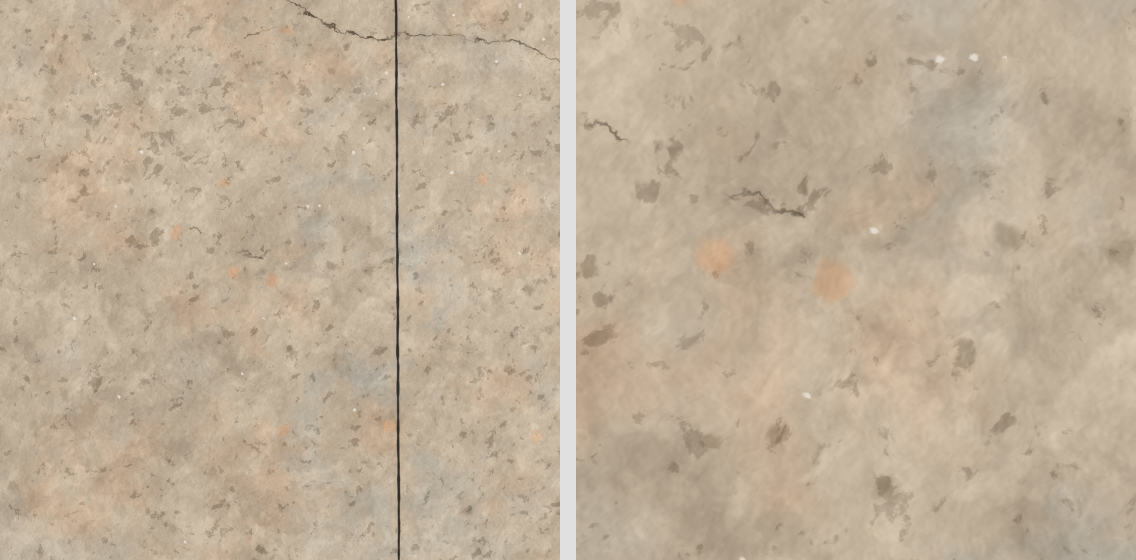
Left, the full canvas; right, a detail of the centre.
Give the GLSL for this texture, as a Shadertoy shader.

```glsl
const vec3 STONE = vec3(0.758, 0.693, 0.606);
const vec3 BLUE_TINT = vec3(-0.046, -0.008, 0.024);
const vec3 RUST_TINT = vec3(0.018, -0.008, -0.022);
const vec3 CRACK_COLOR = vec3(0.31, 0.27, 0.22);
const vec3 JOINT_COLOR = vec3(0.15, 0.145, 0.14);

float hash(vec2 p) {
    return fract(sin(dot(p, vec2(127.1, 311.7))) * 43758.5453);
}

float noise(vec2 p) {
    vec2 cell = floor(p), f = fract(p);
    f = f * f * (3.0 - 2.0 * f);
    float low = mix(hash(cell), hash(cell + vec2(1, 0)), f.x);
    float high = mix(hash(cell + vec2(0, 1)), hash(cell + vec2(1, 1)), f.x);
    return mix(low, high, f.y);
}

// Rough fractal noise, centered on one half
float fbm(vec2 p) {
    float sum = 0.0, amp = 0.434;
    for (int i = 0; i < 5; i++) {
        sum += amp * noise(p);
        p = mat2(1.6, 1.2, -1.2, 1.6) * p + 17.3;
        amp *= 0.6;
    }
    return sum;
}

// Ragged patches cut out of the noise
float patches(vec2 p, float low, float high) {
    return smoothstep(low, high, fbm(p));
}

// Soft round weight used to place stains
float blob(vec2 p, vec2 center, vec2 radius) {
    vec2 d = (p - center) / radius;
    return exp(-dot(d, d));
}

float segment(vec2 p, vec2 a, vec2 b) {
    vec2 ab = b - a;
    return length(p - a - ab * clamp(dot(p - a, ab) / dot(ab, ab), 0.0, 1.0));
}

float line(float dist, float halfWidth, float blur) {
    return 1.0 - smoothstep(halfWidth - blur, halfWidth + blur, dist);
}

// Small ragged spots in a few chosen grid cells
float spots(vec2 p, float scale, float share, float radius, float seed) {
    vec2 q = p * scale, cell = floor(q) + seed;
    vec2 center = 0.35 + 0.3 * vec2(hash(cell + 3.1), hash(cell + 7.7));
    float dist = length(fract(q) - center) + 0.3 * (fbm(q * 4.0 + seed) - 0.5);
    float size = radius * (0.5 + hash(cell + 9.2));
    return step(hash(cell), share) * (1.0 - smoothstep(size * 0.4, size * 1.2, dist));
}

void mainImage(out vec4 fragColor, in vec2 fragCoord) {
    vec2 p = fragCoord / iResolution.xy;
    float blur = max(0.0009, 0.7 / iResolution.y);

    // Slightly warped coordinates with a diagonal grain
    vec2 warp = vec2(fbm(p * 14.0 + 4.0), fbm(p * 14.0 + 31.0)) - 0.5;
    vec2 q = p + 0.022 * warp;
    vec2 along = vec2(q.x + q.y, (q.y - q.x) * 1.35) * 0.75;

    // Placed stains
    float lower = blob(q, vec2(0.34, 0.24), vec2(0.17, 0.14));
    float middle = blob(q, vec2(0.60, 0.61), vec2(0.14, 0.12));
    float upper = blob(q, vec2(0.28, 0.78), vec2(0.24, 0.15));
    float nearJoint = blob(q, vec2(0.69, 0.42), vec2(0.18, 0.38));

    // Clouds, flaked patches, shaded relief and grain
    float cloud = fbm(q * 4.0 + 12.0) - 0.5;
    float mottle = fbm(along * 17.0 + 40.0) - 0.5;
    float flakes = patches(along * 24.0 + 71.0, 0.52, 0.64);
    float chipsOff = patches(q * 48.0 + 19.0, 0.54, 0.66);
    float stains = patches(q * 20.0 + 93.0, 0.54, 0.68);
    vec2 lightStep = vec2(-0.0022, 0.0026);
    float relief = fbm(along * 46.0) - fbm((along + lightStep) * 46.0);
    float grain = 0.5 * noise(p * 170.0) + 0.5 * noise(p * 330.0) - 0.5;
    float tone = 0.10 * cloud + 0.12 * mottle + 0.034 * flakes + 0.024 * chipsOff;
    tone += 0.15 * relief + 0.042 * grain - 0.042 * stains;
    tone -= 0.040 * lower + 0.028 * middle;
    vec3 color = STONE + tone * vec3(1.0, 0.99, 0.94);

    // Cool and rusty discoloration, kept faint
    float cool = patches(q * 9.0 + 55.0, 0.52, 0.72);
    float rust = patches(q * 9.0 + 83.0, 0.50, 0.72);
    color += BLUE_TINT * cool * (0.35 + 0.65 * nearJoint);
    color += RUST_TINT * rust;
    color += RUST_TINT * 2.5 * spots(q, 11.0, 0.06, 0.12, 61.0);

    // Dark pitting breaks up the upper left, and thins out elsewhere
    float edge = 0.665 - 0.085 * upper;
    float pits = patches(along * 33.0 + 130.0, edge, edge + 0.10);
    float finePits = patches(q * 62.0 + 160.0, edge + 0.01, edge + 0.10);
    color -= vec3(0.125, 0.122, 0.115) * max(pits, 0.75 * finePits);
    color -= 0.09 * spots(q, 28.0, 0.035, 0.20, 11.0);
    float chips = spots(p, 50.0, 0.005, 0.13, 47.0);
    color = mix(color, vec3(0.91, 0.88, 0.84), 0.85 * chips);

    // Jagged, broken cracks: one across the top, faint ones below it
    vec2 jitter = vec2(fbm(p * 38.0 + 8.0), fbm(p * 38.0 + 65.0)) - 0.5;
    vec2 c = p + 0.030 * jitter;
    float top = segment(c, vec2(0.485, 1.01), vec2(0.645, 0.930));
    top = min(top, segment(c, vec2(0.645, 0.930), vec2(0.735, 0.943)));
    top = min(top, segment(c, vec2(0.735, 0.943), vec2(0.925, 0.926)));
    top = min(top, segment(c, vec2(0.925, 0.926), vec2(1.02, 0.880)));
    float faint = segment(c, vec2(0.30, 0.607), vec2(0.465, 0.535));
    faint = min(faint, segment(c, vec2(0.72, 0.785), vec2(0.79, 0.815)));
    faint = min(faint, segment(c, vec2(0.41, 0.925), vec2(0.49, 0.955)));
    float wear = noise(p * 70.0 + 20.0);
    float fade = 1.0 - 0.4 * smoothstep(0.72, 1.0, p.x);
    float topCrack = line(top, 0.0004 + 0.0022 * wear, blur * 1.3);
    float faintCrack = line(faint, 0.0012 * wear, blur * 1.4);
    color -= 0.045 * exp(-top * 190.0) + 0.02 * exp(-faint * 220.0);
    color = mix(color, CRACK_COLOR, topCrack * fade * (0.30 + 0.65 * wear));
    color = mix(color, CRACK_COLOR, 0.65 * faintCrack * smoothstep(0.25, 0.75, wear));

    // Sawn joint, leaning slightly, with a worn edge
    float jointX = 0.7125 - 0.0055 * p.y + 0.0010 * (noise(vec2(p.y * 35.0, 2.0)) - 0.5);
    float joint = abs(p.x - jointX);
    color -= 0.030 * exp(-joint * 200.0);
    float jointWidth = 0.0015 + 0.0012 * noise(vec2(p.y * 90.0, 9.0));
    color = mix(color, JOINT_COLOR, 0.93 * line(joint, jointWidth, blur * 1.2));

    fragColor = vec4(clamp(color, 0.0, 1.0), 1.0);
}
```
